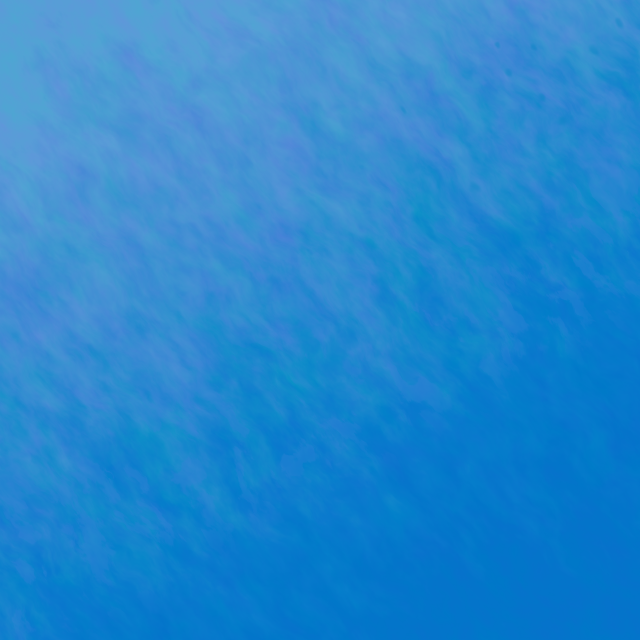
A Shadertoy shader for this texture:

```glsl
// Soft blue wash that deepens from the upper left to the lower right.
// A six-stop colour ramp is displaced by noise stretched along a slanted
// brush direction, then tinted violet and teal, with wisps and specks.

#define FALL_DIR vec2(0.49, -0.87)    // direction in which the blue deepens
#define BRUSH_DIR vec2(0.66, -0.75)   // direction of the streaks
#define BROAD_SHIFT 0.12              // ramp displacement by broad patches
#define STREAK_SHIFT 0.36             // ramp displacement by streaks
#define FINE_SHIFT 0.22               // ramp displacement by fine bristles
#define TINT_AMOUNT 0.10              // strength of violet and teal variation
#define FINE_TINT 0.06                // strength of the finer tint variation
#define WISP_AMOUNT 0.38              // opacity of the pale violet wisps
#define SPECK_AMOUNT 0.45             // opacity of the teal specks
#define SPECK_CELLS 18.0              // speck grid cells across the canvas

float hash(vec2 p) {
    vec3 q = fract(vec3(p.xyx) * 0.1031);
    q += dot(q, q.yzx + 33.33);
    return fract((q.x + q.y) * q.z);
}

float noise(vec2 p) {
    vec2 i = floor(p), f = fract(p);
    f = f * f * f * (f * (f * 6.0 - 15.0) + 10.0);
    float low = mix(hash(i), hash(i + vec2(1, 0)), f.x);
    float high = mix(hash(i + vec2(0, 1)), hash(i + vec2(1, 1)), f.x);
    return mix(low, high, f.y);
}

// Fractal noise, roughly 0 to 1 around 0.5
float fbm(vec2 p) {
    float sum = 0.0, weight = 0.5;
    for (int i = 0; i < 5; i++) {
        sum += weight * noise(p);
        p = mat2(1.92, 0.56, -0.56, 1.92) * p + 17.3;
        weight *= 0.52;
    }
    return sum / 1.002;
}

// Pale sky blue to deep azure
vec3 blueRamp(float depth) {
    vec3 stops[6] = vec3[6](
        vec3(0.34, 0.62, 0.84), vec3(0.29, 0.58, 0.83), vec3(0.21, 0.55, 0.82),
        vec3(0.09, 0.53, 0.80), vec3(0.03, 0.49, 0.80), vec3(0.01, 0.46, 0.79));
    float places[6] = float[6](0.16, 0.37, 0.56, 0.73, 0.90, 1.14);
    vec3 color = stops[0];
    for (int i = 1; i < 6; i++) {
        float t = (depth - places[i - 1]) / (places[i] - places[i - 1]);
        color = mix(color, stops[i], clamp(t, 0.0, 1.0));
    }
    return color;
}

// Scattered soft ovals, lengthened along the brush direction
float specks(vec2 brush) {
    vec2 grid = brush * SPECK_CELLS, cell = floor(grid);
    float present = step(0.75, hash(cell + 71.0));
    vec2 center = 0.3 + 0.4 * vec2(hash(cell + 5.0), hash(cell + 43.0));
    vec2 offset = (fract(grid) - center) * vec2(0.75, 1.1);
    float radius = mix(0.12, 0.24, hash(cell + 97.0));
    return present * (1.0 - smoothstep(0.2 * radius, radius, length(offset)));
}

void mainImage(out vec4 fragColor, in vec2 fragCoord) {
    vec2 uv = fragCoord / iResolution.xy;
    float depth = dot(uv - vec2(0.0, 1.0), FALL_DIR);

    // Brush coordinates: x along the streaks, y across, gently warped
    vec2 across = vec2(-BRUSH_DIR.y, BRUSH_DIR.x);
    vec2 brush = vec2(dot(uv, BRUSH_DIR), dot(uv, across)) + 4.0;
    vec2 warp = vec2(fbm(uv * 12.0 + 3.0), fbm(uv * 12.0 + 31.0)) - 0.5;
    vec2 warped = brush + 0.03 * warp;

    // Displaced gradient
    float broad = fbm(warped * vec2(5.0, 8.0)) - 0.5;
    float streak = fbm(warped * vec2(13.0, 30.0) + 50.0) - 0.5;
    float fine = fbm(warped * vec2(36.0, 80.0) + 90.0) - 0.5;
    float shift = BROAD_SHIFT * broad + STREAK_SHIFT * streak + FINE_SHIFT * fine;
    vec3 color = blueRamp(depth + shift);

    // Violet against teal, calmer in the deep corner
    float tint = fbm(warped * vec2(15.0, 28.0) + 130.0) - 0.5;
    float fineTint = fbm(warped * vec2(42.0, 75.0) + 210.0) - 0.5;
    float calm = mix(1.0, 0.5, smoothstep(0.65, 1.05, depth));
    float hue = TINT_AMOUNT * tint + FINE_TINT * fineTint;
    color += calm * hue * vec3(0.8, -0.7, 0.35);

    // Wisps along the border of the pale region
    float border = smoothstep(0.55, 0.72, depth) * (1.0 - smoothstep(0.82, 0.98, depth));
    float wisp = smoothstep(0.56, 0.68, fbm(warped * vec2(20.0, 42.0) + 170.0));
    color = mix(color, vec3(0.22, 0.51, 0.84), WISP_AMOUNT * border * wisp);

    // Teal specks, mostly toward the upper right
    float zone = smoothstep(0.35, 0.75, uv.x) * smoothstep(0.30, 0.42, depth)
               * (1.0 - smoothstep(0.60, 0.75, depth));
    color = mix(color, vec3(0.02, 0.52, 0.77), SPECK_AMOUNT * zone * specks(warped));

    fragColor = vec4(clamp(color, 0.0, 1.0), 1.0);
}
```
